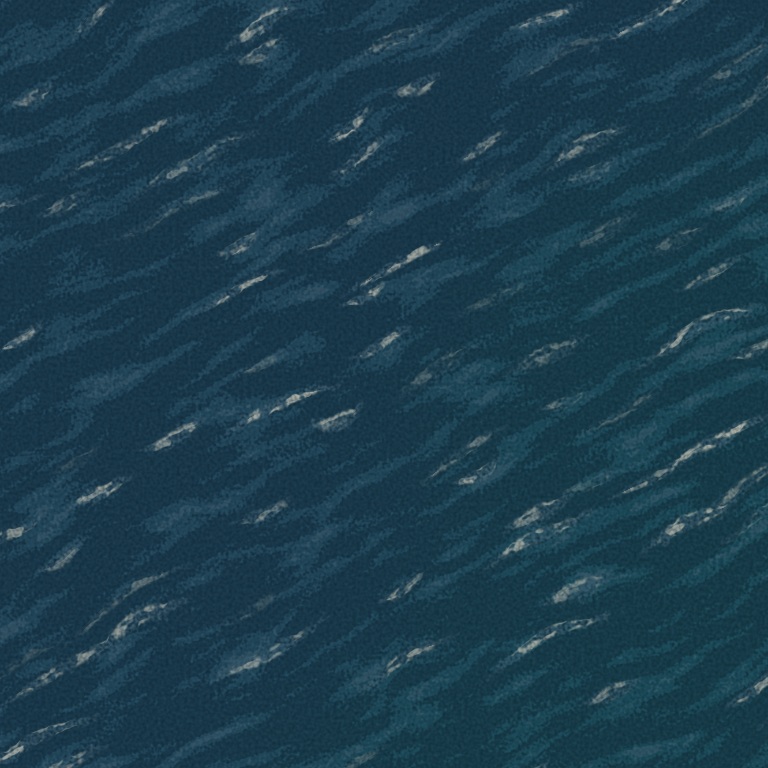
This texture is drawn by a WebGL 2 fragment shader. Its source:

```glsl
#version 300 es
precision highp float;
// Dark open sea seen from above, combed by wind into slanted ripples.
// Stretched, warped gradient noise makes thin streaks; a jittered grid of
// ragged spindles with pale tails and broken foam makes the whitecaps.

uniform vec2 u_resolution;
out vec4 outColor;

const float WIND_ANGLE = 0.49;               // radians above horizontal
const vec2 STREAK_FREQ = vec2(7.0, 39.0);    // along, across the wind
const vec2 DETAIL_FREQ = vec2(22.0, 95.0);
const float BEND = 0.034;                    // waviness of the streaks
const float GRAIN_FREQ = 205.0;
const float GRAIN_AMOUNT = 0.052;
const vec2 CAP_CELL = vec2(0.165, 0.056);    // whitecap spacing
const float CAP_CHANCE = 0.62;
const vec2 CAP_LENGTH = vec2(0.026, 0.080);  // half length, min and max
const vec2 CAP_WIDTH = vec2(0.0040, 0.0090); // half width, min and max
const float RIM_WIDTH = 0.0042;

const vec3 DEEP = vec3(0.094, 0.214, 0.284);
const vec3 TEAL = vec3(0.086, 0.230, 0.278);
const vec3 RIPPLE = vec3(0.134, 0.272, 0.348);
const vec3 TEAL_RIPPLE = vec3(0.098, 0.288, 0.338);
const vec3 CREST = vec3(0.235, 0.350, 0.415);
const vec3 FOAM = vec3(0.72, 0.72, 0.67);

uvec2 scramble(uvec2 v) {
  v = v * 1664525u + 1013904223u;
  v.x += v.y * 1664525u;
  v.y += v.x * 1664525u;
  v ^= v >> 16u;
  v.x += v.y * 1664525u;
  v.y += v.x * 1664525u;
  return v ^ (v >> 16u);
}

vec2 hash2(vec2 cell) {
  return vec2(scramble(uvec2(ivec2(cell))) & 65535u) / 65535.0;
}

float corner(vec2 cell, vec2 offset) {
  float angle = 6.28318 * hash2(cell).x;
  return dot(vec2(cos(angle), sin(angle)), offset);
}

// Gradient noise, roughly -0.7 to 0.7
float noise(vec2 p) {
  vec2 i = floor(p), f = p - i;
  vec2 u = f * f * f * (f * (f * 6.0 - 15.0) + 10.0);
  vec2 e = vec2(1.0, 0.0);
  return mix(mix(corner(i, f), corner(i + e, f - e), u.x),
             mix(corner(i + e.yx, f - e.yx), corner(i + 1.0, f - 1.0), u.x), u.y);
}

// x: pale tail, y: bright foam of one whitecap centred on the origin
vec2 whitecap(vec2 p, vec2 seed, float breakup) {
  float halfLen = mix(CAP_LENGTH.x, CAP_LENGTH.y, seed.x * seed.x);
  float halfWid = mix(CAP_WIDTH.x, CAP_WIDTH.y, seed.y);
  float t = p.x / halfLen;
  float across = p.y + (seed.x - 0.5) * 0.010 * t * t;
  float taper = max(1.0 - t * t, 0.0);
  float tailTaper = max(1.0 - t * t * 0.4, 0.0);
  float edge = abs(across) - halfWid * taper + 0.005 * breakup;
  float tailEdge = abs(across) - 1.1 * halfWid * tailTaper + 0.009 * breakup;
  float tail = smoothstep(0.003, -0.004, tailEdge) * smoothstep(0.0, 0.5, tailTaper);
  float rim = smoothstep(RIM_WIDTH, 0.0006, abs(edge)) * smoothstep(0.0, 0.35, taper);
  rim *= smoothstep(-0.1, 0.3, 0.8 * breakup + 0.35 * sign(across) * (seed.y - 0.5));
  float headSide = seed.y > 0.4 ? -0.45 : 0.45;
  vec2 toHead = vec2((t - headSide) * halfLen / 0.019, across / 0.0050);
  float head = smoothstep(1.05, 0.4, length(toHead) - 1.2 * breakup);
  return vec2(tail, max(rim * 0.85, head * (0.35 + 0.65 * seed.x)));
}

vec2 whitecaps(vec2 q, float breakup) {
  vec2 base = floor(q / CAP_CELL), sum = vec2(0.0);
  for (int j = -1; j <= 1; j++) {
    for (int i = -1; i <= 1; i++) {
      vec2 cell = base + vec2(i, j);
      vec2 luck = hash2(cell + 71.0);
      vec2 centre = (cell + 0.15 + 0.7 * hash2(cell + 19.0)) * CAP_CELL;
      float strength = step(luck.x, CAP_CHANCE) * mix(0.2, 1.0, luck.y);
      sum = max(sum, strength * whitecap(q - centre, hash2(cell + 137.0), breakup));
    }
  }
  return sum;
}

void main() {
  vec2 uv = gl_FragCoord.xy / u_resolution.y;
  float c = cos(WIND_ANGLE), s = sin(WIND_ANGLE);
  vec2 q = vec2(c * uv.x + s * uv.y, c * uv.y - s * uv.x);
  q.y += BEND * noise(uv * 3.6 + 4.0) + 0.010 * noise(uv * 13.0);

  // Wind streaks, with a frayed edge
  float grain = noise(uv * GRAIN_FREQ) + 0.7 * noise(uv.yx * GRAIN_FREQ * 1.37 + 5.3);
  float detail = noise(q * DETAIL_FREQ + 31.0);
  float streak = noise(q * STREAK_FREQ + 9.0) + 0.42 * detail + 0.20 * grain;
  float ripple = smoothstep(0.06, 0.27, streak);
  float crest = smoothstep(0.36, 0.60, streak + 0.24 * noise(uv * 85.0));

  // Greener water toward the lower right
  float green = smoothstep(0.15, 0.95, uv.x - 0.7 * uv.y + 0.22 + 0.35 * noise(uv * 2.3));
  vec3 color = mix(DEEP, TEAL, green * 0.8);
  color = mix(color, mix(RIPPLE, TEAL_RIPPLE, green * 0.8), ripple * 0.88);
  color = mix(color, CREST, crest * 0.5);

  // Whitecaps over the streaks
  float breakup = noise(q * vec2(46.0, 115.0)) + 0.6 * noise(uv * 110.0 + 8.0);
  vec2 cap = whitecaps(q, breakup);
  color = mix(color, CREST, cap.x * clamp(0.55 + 0.7 * grain, 0.0, 1.0));
  color = mix(color, FOAM, cap.y * clamp(0.9 + 0.35 * grain, 0.0, 1.0));

  color += GRAIN_AMOUNT * grain * vec3(0.5, 0.85, 0.9);
  outColor = vec4(color, 1.0);
}
```
